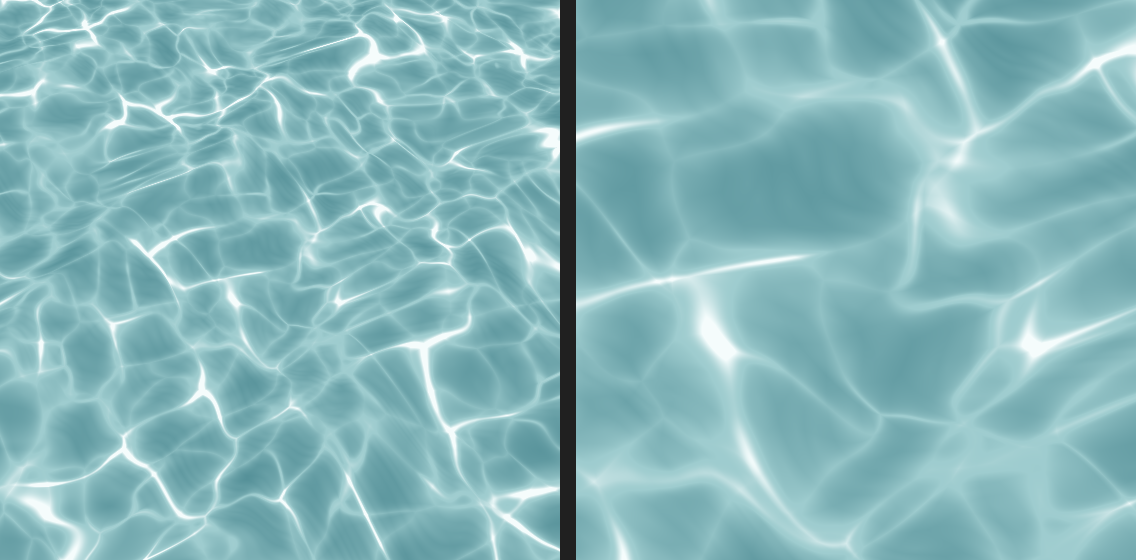
Left, the full canvas; right, a detail of the centre.
Write a three.js fragment shader that draws this texture.

```glsl
#define HORIZON 2.2        // height of the vanishing line
#define SPREAD 12.5        // cells across, before perspective
#define DEPTH 27.0         // cells in depth, before perspective
#define BASE_TONE 0.365
#define GLOW 0.21          // soft light beside the main caustics
#define FINE_GLOW 0.15     // soft light of the smaller web
#define LINE 0.36          // bright caustic threads
#define LINE_WIDTH 0.06
#define DEEP vec3(0.35, 0.58, 0.61)
#define PALE vec3(0.62, 0.80, 0.81)
#define GLINT vec3(0.96, 0.99, 0.99)

varying vec2 vUv;

const mat2 TURN = mat2(0.8, 0.6, -0.6, 0.8);

vec2 hash2(vec2 p) {
  p = vec2(dot(p, vec2(127.1, 311.7)), dot(p, vec2(269.5, 183.3)));
  return fract(sin(p) * 43758.5);
}

// Distances to the three nearest cell centres, sorted
vec3 cells(vec2 p) {
  vec2 base = floor(p);
  vec2 local = p - base;
  vec3 near = vec3(8.0);
  for (int j = -1; j <= 1; j++) {
    for (int i = -1; i <= 1; i++) {
      vec2 cell = vec2(float(i), float(j));
      float d = length(cell + 0.08 + 0.84 * hash2(base + cell) - local);
      if (d < near.x) near = vec3(d, near.xy);
      else if (d < near.y) near = vec3(near.x, d, near.y);
      else near.z = min(near.z, d);
    }
  }
  return near;
}

// Bends the plane with turned layers of sines
vec2 bend(vec2 p) {
  float size = 0.30;
  float freq = 1.6;
  for (int i = 0; i < 4; i++) {
    p += size * sin(freq * (TURN * p).yx + vec2(1.3, 4.1) * float(i + 1));
    size *= 0.52;
    freq *= 1.85;
  }
  return p;
}

// Smooth mottling, about -1 to 1
float mottle(vec2 p) {
  float sum = 0.0;
  float size = 0.55;
  for (int i = 0; i < 4; i++) {
    p = TURN * p * 1.6 + 2.7;
    sum += size * sin(p.x + 1.4 * sin(p.y)) * cos(0.8 * p.y);
    size *= 0.72;
  }
  return sum;
}

float thread(float edge, float width) {
  return exp(-edge * edge / (width * width));
}

void main() {
  // Water surface seen in perspective
  float away = HORIZON - vUv.y;
  vec2 water = vec2((vUv.x - 0.5) * SPREAD, DEPTH) / away;
  vec2 bent = bend(water);
  float farness = smoothstep(0.45, 1.0, vUv.y);

  // Large caustic web, with threads that fade in and out
  vec3 big = cells(bent * 0.92);
  float edge = big.y - big.x;
  float node = exp(-5.0 * (big.z - big.x));
  float focus = smoothstep(-0.45, 0.75, mottle(water * 0.9 + 5.0));
  float width = LINE_WIDTH * (0.7 + 0.6 * focus + 0.5 * farness);
  float tone = BASE_TONE + GLOW * (0.55 + 0.6 * focus) * exp(-4.2 * edge);
  tone += LINE * focus * thread(edge, width) + 0.14 * node;

  // Smaller, fainter web crossing it
  vec3 small = cells(TURN * bend(water * 1.15 + 9.0) * 1.2);
  float fineEdge = small.y - small.x;
  float fineFocus = smoothstep(0.0, 0.9, mottle(water * 1.1 - 3.0));
  tone += FINE_GLOW * exp(-4.0 * fineEdge);
  tone += 0.2 * fineFocus * thread(fineEdge, 0.08);

  // Broad shade and faint slanted streaks
  tone += 0.035 * mottle(bent * 0.8);
  vec3 streak = cells(TURN * bent * vec2(2.2, 7.0) + 2.0 * sin(water.yx));
  tone += 0.05 * (0.45 - streak.x);

  // Flat surface ripples and glints in the distance
  float ripple = mottle(bent * vec2(1.3, 2.4) + 1.7);
  tone += farness * (0.035 * ripple + 0.16 * smoothstep(0.75, 1.2, ripple));

  // Tone to water colour
  vec3 colour = mix(DEEP, PALE, clamp((tone - 0.35) / 0.27, -0.3, 1.0));
  colour = mix(colour, GLINT, smoothstep(0.0, 1.0, 0.5 * clamp((tone - 0.62) / 0.34, 0.0, 1.0)) * 2.0);
  gl_FragColor = vec4(colour, 1.0);
}
```
